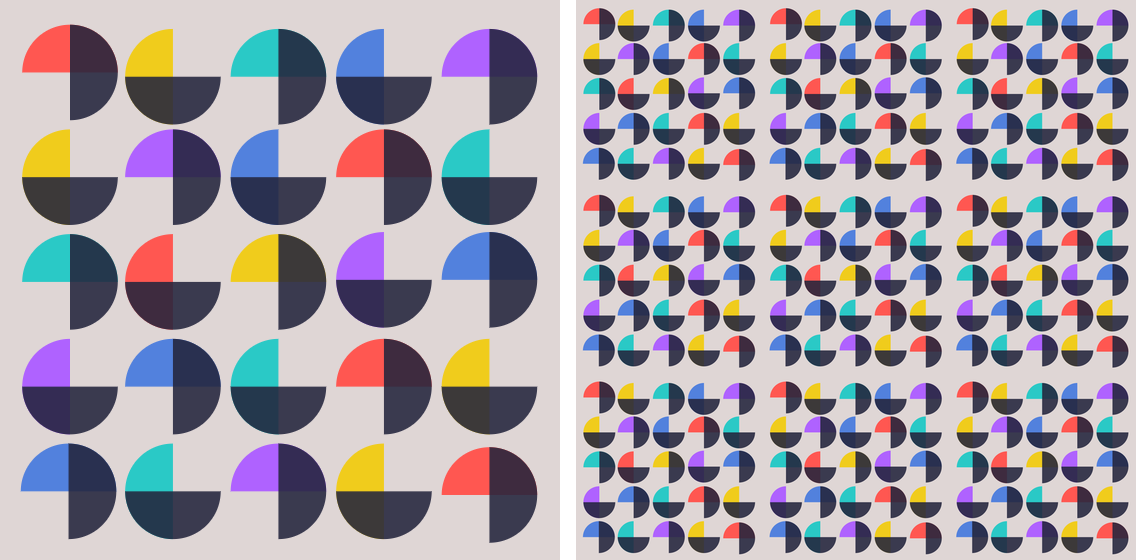
Left: one tile. Right: repeated 3 by 3.
This pattern is drawn by a Shadertoy shader. Its source:

```glsl
// Five by five grid of three-quarter discs on a pale warm ground.
// Each disc is a coloured half disc overlaid by a translucent dark half disc
// turned a quarter; alternate cells are mirrored about their diagonal.

const vec3 GROUND = vec3(0.875, 0.839, 0.835);
const vec3 INK = vec3(0.138, 0.144, 0.239);

// Red, yellow, teal, blue, violet
const vec3 PALETTE[5] = vec3[5](
    vec3(1.0, 0.341, 0.318), vec3(0.941, 0.800, 0.110), vec3(0.165, 0.788, 0.776),
    vec3(0.322, 0.506, 0.867), vec3(0.686, 0.384, 1.0));

// Palette index of each cell, rows from the top
const int HUES[25] = int[25](
    0, 1, 2, 3, 4,
    1, 4, 3, 0, 2,
    2, 0, 1, 4, 3,
    4, 3, 2, 0, 1,
    3, 2, 4, 1, 0);

// Coverage of a shape from its signed distance
float cover(float dist) {
    return clamp(0.5 - dist * iResolution.y, 0.0, 1.0);
}

// Slight misplacement of some discs from the regular grid
vec2 nudge(ivec2 cell) {
    vec2 shift = vec2(0.0);
    if (cell.x == 0) shift.x = cell.y < 4 ? 0.0046 : 0.0020;
    if (cell.y == 0 && cell.x > 0) shift.y = 0.0076;
    if (cell.y == 2 && cell.x > 2) shift.y = -0.0037;
    if (cell == ivec2(4)) shift.y = 0.0065;
    return shift;
}

void mainImage(out vec4 fragColor, in vec2 fragCoord) {
    vec2 uv = fragCoord / iResolution.xy;
    uv.y = 1.0 - uv.y; // rows count downwards

    // Nearest cell; the outer margin stays plain so the tile wraps
    vec2 first = vec2(0.1204, 0.1294);
    vec2 pitch = vec2(0.1884, 0.1870);
    ivec2 cell = ivec2(clamp(floor((uv - first) / pitch + 0.5), 0.0, 4.0));
    vec2 p = uv - first - pitch * vec2(cell) - nudge(cell);

    // Mirror every other disc
    if ((cell.x + cell.y) % 2 == 1) p = p.yx;

    // Coloured half, then the dark half over it
    float disc = length(p) - 0.0853;
    vec3 hue = PALETTE[HUES[cell.y * 5 + cell.x]];
    vec3 color = mix(GROUND, hue, cover(max(disc, p.y)));
    color = mix(color, INK, 0.88 * cover(max(disc, -p.x)));

    fragColor = vec4(color, 1.0);
}
```
